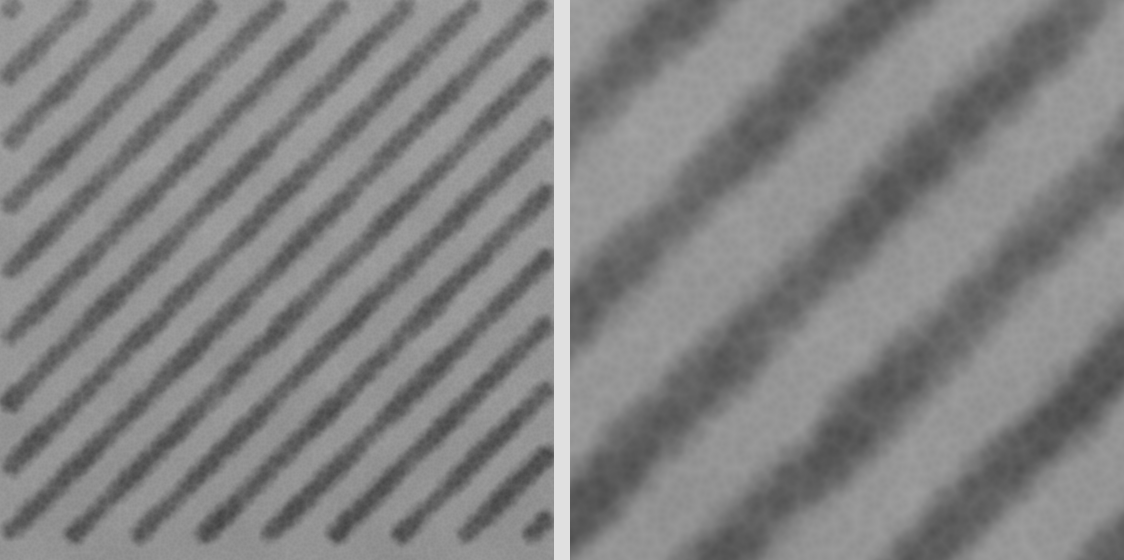
Left, the full canvas; right, a detail of the centre.
Give the GLSL for this texture, as a WebGL 2 fragment shader.

```glsl
#version 300 es
precision highp float;
// Seventeen soft, worn diagonal grooves on mottled grey stone.
uniform vec2 u_resolution;
out vec4 fragColor;

vec2 hash2(vec2 p) {
  vec3 q = fract(p.xyx * vec3(0.1031, 0.103, 0.0973));
  q += dot(q, q.yzx + 33.33);
  return fract((q.xx + q.yz) * q.zy);
}

// Cellular noise: distance to the nearest jittered point.
float cellular(vec2 p) {
  vec2 cell = floor(p), f = fract(p);
  float nearest = 2.0;
  for (int y = -1; y <= 1; y++)
    for (int x = -1; x <= 1; x++) {
      vec2 o = vec2(x, y);
      nearest = min(nearest, length(o + hash2(cell + o + 50.0) - f));
    }
  return nearest;
}

// Layered sines: broad, irregular swells around zero.
float swell(vec2 p) {
  return 0.5 * sin(p.x + 1.7 * sin(p.y * 0.8))
       + 0.3 * sin(p.y * 1.7 - p.x * 0.6 + 2.0)
       + 0.2 * sin(p.x * 2.3 + p.y * 1.9 + 4.0);
}

float segment(vec2 p, vec2 a, vec2 b) {
  vec2 ab = b - a;
  float h = clamp(dot(p - a, ab) / max(dot(ab, ab), 1e-6), 0.0, 1.0);
  return length(p - a - ab * h);
}

void main() {
  vec2 p = gl_FragCoord.xy / u_resolution.y;
  float right = u_resolution.x / u_resolution.y - 0.016;

  // Grain and mottling at three scales.
  float fine = cellular(p * 150.0) - 0.47;
  float medium = cellular(p * 62.0 + 7.0) - 0.47;
  float broad = swell(p * 24.0);

  // Nearest groove, with slightly wandering edges.
  vec2 q = p + 0.0022 * vec2(swell(p * 38.0), swell(p.yx * 43.0 + 3.0));
  float pitch = 0.1168, first = 0.0356;
  float k = clamp(round((q.x + 1.0 - q.y - first) / pitch), 0.0, 16.0);
  float offset = first + k * pitch;
  float x0 = max(0.02, offset - 0.953);
  float x1 = min(right, offset - 0.012);
  float d = segment(q, vec2(x0, x0 + 1.0 - offset), vec2(x1, x1 + 1.0 - offset));

  // Wear along each groove changes its depth and width.
  float along = p.x + p.y;
  float phase = hash2(vec2(k, 9.0)).x * 6.28;
  float wear = 0.6 * sin(along * 15.0 + phase) + 0.4 * sin(along * 34.0 + phase * 3.0);
  d += 0.0015 * wear + 0.003 * medium;
  float groove = 1.0 - smoothstep(0.004, 0.0285, d);

  // Lighter toward the top, darker toward the lower right.
  float stone = 0.57 + 0.045 * p.y + 0.016 * broad;
  float depth = 0.225 - 0.045 * p.y + 0.02 * p.x - 0.032 * wear;
  float shade = stone - groove * depth;
  shade += 0.035 * fine + 0.045 * medium * (0.5 + groove);
  fragColor = vec4(vec3(shade), 1.0);
}
```
